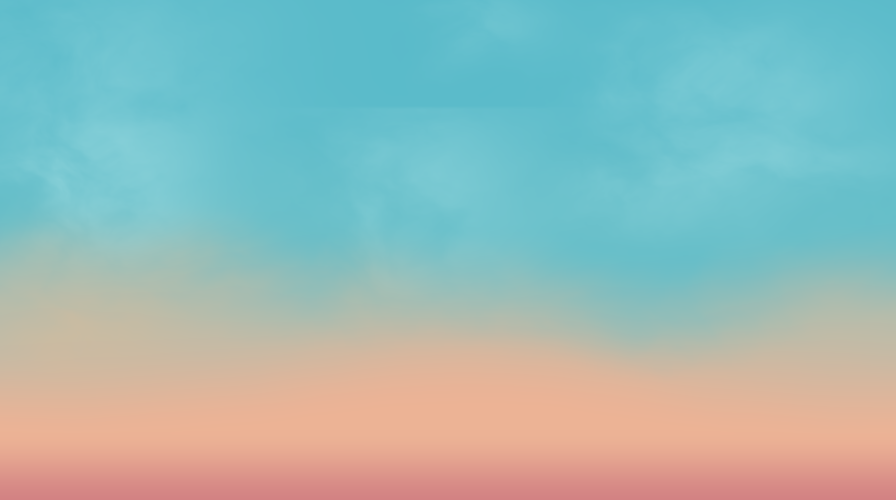
This background is drawn by a WebGL 1 fragment shader. Its source:

```glsl
precision highp float;
// Soft sunset sky: rose and peach horizon fading to turquoise with faint clouds.

uniform vec2 u_resolution;

vec2 hashGradient(vec2 cell) {
  vec2 k = vec2(dot(cell, vec2(127.1, 311.7)), dot(cell, vec2(269.5, 183.3)));
  return 2.0 * fract(sin(k) * 43758.55) - 1.0;
}

float gradientNoise(vec2 p) {
  vec2 i = floor(p), f = fract(p);
  vec2 w = f * f * f * (f * (f * 6.0 - 15.0) + 10.0);
  float a = dot(hashGradient(i), f);
  float b = dot(hashGradient(i + vec2(1.0, 0.0)), f - vec2(1.0, 0.0));
  float c = dot(hashGradient(i + vec2(0.0, 1.0)), f - vec2(0.0, 1.0));
  float d = dot(hashGradient(i + 1.0), f - 1.0);
  return mix(mix(a, b, w.x), mix(c, d, w.x), w.y);
}

float fbm(vec2 p) {
  float sum = 0.0, amplitude = 0.5;
  for (int i = 0; i < 5; i++) {
    sum += amplitude * gradientNoise(p);
    p = mat2(1.6, 1.2, -1.2, 1.6) * p + 7.3;
    amplitude *= 0.5;
  }
  return sum;
}

// Elliptical falloff, one at its centre
float glow(vec2 p, vec2 centre, vec2 radius) {
  vec2 d = (p - centre) / radius;
  return exp(-dot(d, d));
}

void main() {
  vec2 uv = gl_FragCoord.xy / u_resolution;
  vec2 p = vec2(uv.x * u_resolution.x / u_resolution.y, uv.y);
  float broad = fbm(p * vec2(2.5, 4.0) + 3.0);
  float wisps = fbm(p * vec2(6.0, 8.0) + 1.5 * broad + 11.0);

  // Horizon gradient, with uneven heights along its width
  float peachRise = 0.07 * glow(uv, vec2(0.52, uv.y), vec2(0.24, 1.0)) + 0.03 * broad;
  float hazeRise = 0.05 * glow(uv, vec2(0.1, uv.y), vec2(0.28, 1.0))
                 - 0.05 * glow(uv, vec2(0.73, uv.y), vec2(0.13, 1.0))
                 + 0.03 * smoothstep(0.8, 1.0, uv.x) + 0.08 * broad + 0.04 * wisps;
  vec3 sky = mix(vec3(0.82, 0.50, 0.51), vec3(0.925, 0.70, 0.585), smoothstep(-0.02, 0.14, uv.y));
  sky = mix(sky, vec3(0.74, 0.735, 0.66), smoothstep(0.11, 0.36, uv.y - peachRise));
  sky = mix(sky, vec3(0.40, 0.745, 0.785), smoothstep(0.28, 0.56, uv.y - hazeRise));
  sky = mix(sky, vec3(0.35, 0.73, 0.79), smoothstep(0.5, 0.85, uv.y));

  // Warm haze at the left
  float haze = 0.5 * glow(uv, vec2(0.09, 0.34), vec2(0.09, 0.1))
             + 0.35 * glow(uv, vec2(0.2, 0.48), vec2(0.08, 0.08))
             + 0.3 * glow(uv, vec2(0.06, 0.5), vec2(0.07, 0.07))
             + 0.2 * glow(uv, vec2(0.39, 0.43), vec2(0.07, 0.08));
  sky = mix(sky, vec3(0.85, 0.73, 0.60), haze * clamp(0.8 + 1.2 * wisps, 0.0, 1.0));

  // Cloud banks with ragged outlines
  vec2 q = uv + 0.12 * vec2(wisps, broad);
  float clouds = 0.6 * glow(q, vec2(0.14, 0.63), vec2(0.12, 0.13))
               + 0.4 * glow(q, vec2(0.13, 0.86), vec2(0.17, 0.2))
               + 0.35 * glow(q, vec2(0.56, 0.94), vec2(0.06, 0.08))
               + 0.5 * glow(q, vec2(0.84, 0.84), vec2(0.15, 0.13))
               + 0.45 * glow(q, vec2(0.88, 0.65), vec2(0.16, 0.09))
               + 0.35 * glow(q, vec2(0.73, 0.6), vec2(0.08, 0.08));

  // Central cloud, cut off along a level top
  float levelTop = 1.0 - smoothstep(0.78, 0.79, uv.y);
  clouds += 0.45 * levelTop * glow(q, vec2(0.49, 0.64), vec2(0.12, 0.17));
  float density = clouds * clamp(0.85 + 1.6 * wisps + 0.5 * broad, 0.0, 1.5);
  sky = mix(sky, vec3(0.58, 0.84, 0.865), clamp(density, 0.0, 0.85));

  gl_FragColor = vec4(sky, 1.0);
}
```
